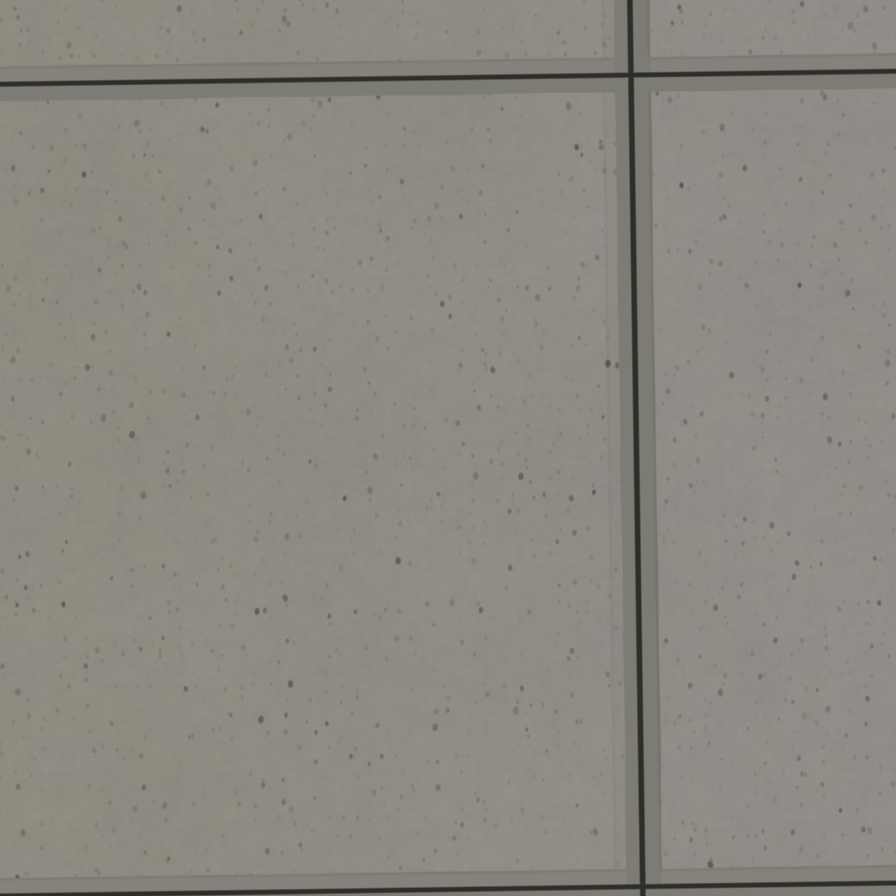
Write a Shadertoy shader that draws this texture.

```glsl
// Speckled ceiling tiles in a slightly skewed grid of dark seams and grey rails.

float hash(vec2 p) {
    vec3 q = fract(vec3(p.xyx) * 0.1031);
    q += dot(q, q.yzx + 33.33);
    return fract((q.x + q.y) * q.z);
}

vec2 hash2(vec2 p) {
    return vec2(hash(p), hash(p + 57.3));
}

float gradientNoise(vec2 p) {
    vec2 i = floor(p), f = fract(p);
    vec2 w = f * f * f * (f * (f * 6.0 - 15.0) + 10.0);
    vec4 corner;
    for (int k = 0; k < 4; k++) {
        vec2 o = vec2(k & 1, k >> 1);
        float angle = 6.2832 * hash(i + o);
        corner[k] = dot(vec2(cos(angle), sin(angle)), f - o);
    }
    return mix(mix(corner.x, corner.y, w.x), mix(corner.z, corner.w, w.x), w.y);
}

// One jittered speck per cell, present with the given chance
float specks(vec2 p, float cells, float chance, float radius, float blur) {
    vec2 id = floor(p * cells);
    vec2 seed = id + cells * 3.0;
    vec2 centre = (id + 0.15 + 0.7 * hash2(seed)) / cells;
    vec2 d = (p - centre) * vec2(1.15, 0.85);
    d.x += 0.3 * d.y * (hash(seed + 9.1) - 0.5);
    float size = radius * mix(0.65, 1.15, hash(seed + 21.7));
    float strength = mix(0.25, 1.0, pow(hash(seed + 41.9), 2.0));
    float dotMask = 1.0 - smoothstep(size - blur, size + blur, length(d));
    return dotMask * strength * step(hash(seed + 73.5), chance);
}

// Soft-edged band between two signed offsets
float band(float d, float lo, float hi, float blur) {
    return smoothstep(lo - blur, lo + blur, d) * (1.0 - smoothstep(hi - blur, hi + blur, d));
}

void mainImage(out vec4 fragColor, in vec2 fragCoord) {
    vec2 uv = fragCoord / iResolution.y;
    float px = 1.0 / iResolution.y;
    float soft = max(0.7 * px, 0.0013);

    // Signed distance to the nearest seam of the skewed grid
    const float pitch = 0.906;
    vec2 grid = vec2(uv.x + 0.0145 * uv.y - 0.7175, uv.y - 0.0145 * uv.x);
    vec2 seam = (fract(grid / pitch + 0.5) - 0.5) * pitch;

    // Tile face: warm at the left, cooler at the right, faint mottling
    vec3 col = mix(vec3(0.555, 0.545, 0.505), vec3(0.565, 0.550, 0.530), smoothstep(0.0, 0.9, uv.x));
    col += 0.012 * gradientNoise(uv * 5.0);
    col += 0.010 * gradientNoise(uv * 38.0) + 0.012 * gradientNoise(uv * 130.0);
    col += vec3(0.006, 0.0, -0.006) * gradientNoise(uv * 17.0 + 8.0);

    // Pinholes, large to fine
    float holes = specks(uv, 23.0, 0.30, 0.0032, 0.0016);
    holes = max(holes, 0.65 * specks(uv + 0.37, 37.0, 0.30, 0.0025, 0.0015));
    holes = max(holes, 0.35 * specks(uv + 0.71, 61.0, 0.35, 0.0020, 0.0014));
    col = mix(col, vec3(0.27, 0.25, 0.23), 0.75 * holes);

    // Recessed tile rim beside the rails
    col *= 1.0 - 0.04 * band(seam.x, -0.032, -0.029, 0.0015);
    col *= 1.0 - 0.02 * band(seam.x, -0.030, -0.018, 0.0015);

    // Rails: lit above the horizontal seams, shaded elsewhere
    float wobble = 0.0015 * gradientNoise(uv * 9.0);
    float railX = band(seam.x + wobble, -0.018, 0.022, soft);
    float railY = band(seam.y + wobble, -0.019, 0.020, soft);
    vec3 shaded = vec3(0.485, 0.485, 0.455);
    vec3 lit = vec3(0.520, 0.508, 0.488);
    col = mix(col, mix(shaded, lit, smoothstep(-0.002, 0.002, seam.y)), railY);
    col = mix(col, shaded, railX);
    col *= 1.0 - 0.06 * band(seam.x, 0.019, 0.022, soft) * (1.0 - railY);
    col *= 1.0 - 0.05 * band(seam.y, 0.017, 0.020, soft) * (1.0 - railX);

    // Dark seams
    float lineX = 1.0 - smoothstep(0.0031 - soft, 0.0031 + soft, abs(seam.x));
    float lineY = 1.0 - smoothstep(0.0027 - soft, 0.0027 + soft, abs(seam.y));
    col = mix(col, vec3(0.18, 0.175, 0.16), max(lineX, lineY));

    fragColor = vec4(col, 1.0);
}
```
